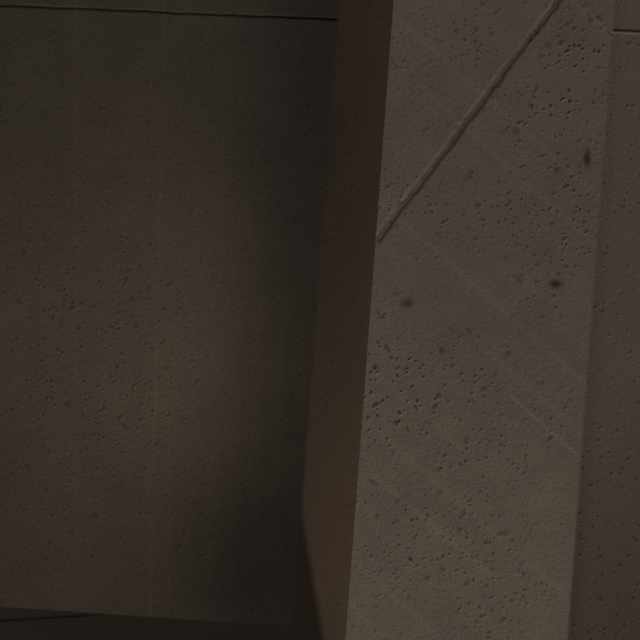
Give the GLSL for this texture, as a WebGL 1 fragment shader.

```glsl
precision highp float;

uniform vec2 u_resolution;

float hash(vec2 p) {
  vec3 q = fract(p.xyx * vec3(0.1031, 0.1030, 0.0973));
  q += dot(q, q.yzx + 33.33);
  return fract((q.x + q.y) * q.z);
}

// Nearest cell centre: distance and random id
vec2 cellular(vec2 p) {
  vec2 base = floor(p);
  vec2 nearest = vec2(9.0, 0.0);
  for (int j = -1; j <= 1; j++) {
    for (int i = -1; i <= 1; i++) {
      vec2 cell = base + vec2(float(i), float(j));
      vec2 centre = cell + vec2(hash(cell), hash(cell + 57.0));
      float d = length(p - centre);
      if (d < nearest.x) nearest = vec2(d, hash(cell + 113.0));
    }
  }
  return nearest;
}

// Layered sines, about -1 to 1
float mottle(vec2 p) {
  float sum = 0.0;
  float weight = 0.5;
  for (int i = 0; i < 5; i++) {
    sum += weight * sin(p.x + 1.7 * sin(p.y * 0.8)) * cos(p.y - 1.3 * sin(p.x * 0.7));
    p = mat2(1.5, 1.1, -1.1, 1.5) * p + 2.3;
    weight *= 0.62;
  }
  return sum;
}

float pits(vec2 p, float scale, float rarity) {
  vec2 q = p * scale;
  q += 0.16 * vec2(sin(q.y * 3.1 + q.x), sin(q.x * 2.7 - q.y));
  vec2 c = cellular(q);
  float radius = 0.2 + 0.3 * (c.y - rarity) / (1.0 - rarity);
  return (1.0 - smoothstep(radius * 0.3, radius, c.x)) * step(rarity, c.y);
}

// Dark hollows with a faint lit rim
float pitRelief(vec2 p, float scale, float rarity) {
  return 0.4 * pits(p + vec2(-0.0015, 0.0025), scale, rarity) - pits(p, scale, rarity);
}

// Embossed grain lit from above
float grain(vec2 p, float scale) {
  return cellular(p * scale).x - cellular(p * scale + vec2(-0.3, 0.45)).x;
}

float segment(vec2 p, vec2 a, vec2 b) {
  vec2 ab = b - a;
  return length(p - a - ab * clamp(dot(p - a, ab) / dot(ab, ab), 0.0, 1.0));
}

float stroke(float d, float width) {
  return exp(-d * d / (width * width));
}

float blob(vec2 p, vec2 centre, vec2 size) {
  vec2 d = (p - centre) / size;
  return exp(-dot(d, d));
}

float rightOf(float x, float edge, float soft) {
  return smoothstep(-soft, soft, x - edge);
}

vec3 backWall(vec2 p, float corner, float soft) {
  float light = 0.180 + 0.052 * blob(p, vec2(0.14, 0.42), vec2(0.28, 0.30));
  light += 0.025 * blob(p, vec2(0.30, 0.46), vec2(0.13, 0.36));
  light -= 0.042 * smoothstep(0.20, 0.0, corner - p.x);
  light -= 0.045 * blob(p, vec2(0.37, 0.13), vec2(0.12, 0.15));
  light -= 0.018 * blob(p, vec2(0.42, 0.85), vec2(0.14, 0.20));
  light += 0.008 * mottle(p * vec2(13.0, 9.0)) + 0.007 * mottle(p * 37.0);
  // Vertical water streaks
  float lean = p.x + 0.025 * (1.0 - p.y);
  float streaks = sin(lean * 130.0) * sin(lean * 57.0 + 1.0);
  light += 0.004 * streaks * smoothstep(0.15, 0.3, p.x) * (0.5 + 0.5 * sin(p.y * 6.0));
  light += 0.012 * stroke(lean - 0.258, 0.004) * (0.6 + 0.4 * sin(p.y * 21.0));
  light += 0.010 * stroke(p.x - 0.118, 0.004) * p.y;
  float pitted = 0.35 + 0.8 * blob(p, vec2(0.12, 0.42), vec2(0.18, 0.24));
  light += 0.055 * pitted * pitRelief(p, 125.0, 0.82);
  light += 0.05 * pitted * pitRelief(p + 5.0, 70.0, 0.93);
  // Upper joint and floor
  float joint = p.y - 0.991 + 0.042 * p.x + 0.0012 * mottle(p * 60.0);
  float worn = 0.65 + 0.5 * mottle(p * vec2(40.0, 3.0));
  light += 0.05 * worn * stroke(joint - 0.003, 0.002) - 0.10 * stroke(joint, 0.0022);
  float floorLine = 0.052 - 0.068 * p.x;
  float onFloor = 1.0 - rightOf(p.y, floorLine, soft);
  light = mix(light, 0.115 + 0.035 * (0.3 - p.x), onFloor);
  light -= 0.05 * stroke(p.y - 0.030 - 0.06 * p.x, 0.002) * (1.0 - rightOf(p.x, 0.15, 0.02));
  return light * mix(vec3(1.0, 0.86, 0.71), vec3(1.0, 0.87, 0.74), p.y);
}

vec3 sideFace(vec2 p, float corner, float edge, float soft) {
  float across = clamp((p.x - corner) / (edge - corner), 0.0, 1.0);
  float light = mix(0.212, 0.160, smoothstep(0.1, 0.8, p.y));
  light += 0.020 * (across - 0.5) + 0.007 * mottle(p * vec2(34.0, 16.0));
  light += 0.02 * pitRelief(p, 110.0, 0.88);
  // Cast shadow at the foot
  float shadowEdge = 0.505 - 0.17 * p.y;
  float shadow = (1.0 - rightOf(p.x, shadowEdge, 0.006 + soft)) * smoothstep(0.28, 0.18, p.y);
  light = mix(light, 0.115, shadow);
  return light * vec3(1.0, 0.81, 0.65);
}

vec3 pillarFront(vec2 p) {
  float light = mix(0.302, 0.270, smoothstep(0.0, 0.8, p.y));
  light += 0.009 * mottle(p * 12.0 + 2.0) + 0.010 * mottle(p * 41.0);
  float patches = clamp(0.35 + 0.8 * mottle(p * 13.0 + 7.0), 0.0, 0.6);
  patches += 0.6 * blob(p, vec2(0.68, 0.36), vec2(0.12, 0.11));
  patches += 0.5 * blob(p, vec2(0.90, 0.80), vec2(0.05, 0.25));
  light += 0.13 * patches * pitRelief(p, 105.0, 0.72);
  light += 0.12 * patches * pitRelief(p + 3.0, 58.0, 0.86);
  // Pale diagonal scrapes
  float along = p.x + 0.9 * p.y;
  float across = p.y + 0.88 * p.x;
  float scrapes = pow(0.5 + 0.5 * sin(across * 75.0 + sin(along * 9.0)), 18.0);
  light += 0.013 * scrapes * smoothstep(-0.1, 0.6, sin(along * 17.0 + across * 5.0));
  light += 0.028 * stroke(segment(p, vec2(0.80, 0.38), vec2(0.90, 0.29)), 0.0025);
  light += 0.018 * stroke(segment(p, vec2(0.58, 0.26), vec2(0.77, 0.10)), 0.004);
  // Ragged diagonal groove between lit lips
  vec2 ragged = p + 0.0022 * vec2(mottle(p * 55.0), mottle(p * 70.0 + 4.0));
  float groove = segment(ragged, vec2(0.885, 1.01), vec2(0.592, 0.622));
  float lip = segment(ragged, vec2(0.873, 1.01), vec2(0.582, 0.627));
  float crack = segment(ragged, vec2(0.878, 1.01), vec2(0.587, 0.625));
  float worn = 0.7 + 0.6 * mottle(p * 48.0);
  light += 0.05 * worn * stroke(lip, 0.003) - 0.10 * stroke(groove, 0.003);
  light -= 0.05 * worn * stroke(crack, 0.002);
  // Chipped hollows
  light -= 0.14 * blob(ragged, vec2(0.868, 0.556), vec2(0.009, 0.006));
  light -= 0.10 * blob(ragged, vec2(0.636, 0.527), vec2(0.009, 0.006));
  light -= 0.13 * blob(ragged, vec2(0.917, 0.753), vec2(0.005, 0.012));
  return light * vec3(1.0, 0.89, 0.77);
}

vec3 rightRecess(vec2 p, float edge) {
  float light = mix(0.222, 0.258, smoothstep(0.0, 0.45, p.y));
  light += 0.008 * mottle(p * vec2(18.0, 9.0)) + 0.06 * pitRelief(p, 110.0, 0.86);
  light -= 0.020 * smoothstep(0.03, 0.0, p.x - edge);
  float joint = p.y - 0.953 + 0.05 * (p.x - 0.96);
  light += 0.07 * stroke(joint + 0.004, 0.002) - 0.14 * stroke(joint, 0.0022);
  return light * vec3(1.0, 0.88, 0.76);
}

void main() {
  vec2 p = gl_FragCoord.xy / u_resolution;
  float soft = 1.0 / u_resolution.y;
  float corner = mix(0.456, 0.530, p.y);
  float edge = mix(0.540, 0.615, p.y);
  float farEdge = mix(0.887, 0.961, p.y);
  vec3 color = backWall(p, corner, soft);
  color = mix(color, sideFace(p, corner, edge, soft), rightOf(p.x, corner, 0.003 + soft));
  color = mix(color, pillarFront(p), rightOf(p.x, edge, soft));
  color = mix(color, rightRecess(p, farEdge), rightOf(p.x, farEdge, 0.002 + soft));
  // Fine concrete grain
  color *= 1.0 + 0.10 * grain(p, 230.0) + 0.06 * grain(p + 7.0, 120.0);
  gl_FragColor = vec4(clamp(color, 0.0, 1.0), 1.0);
}
```
